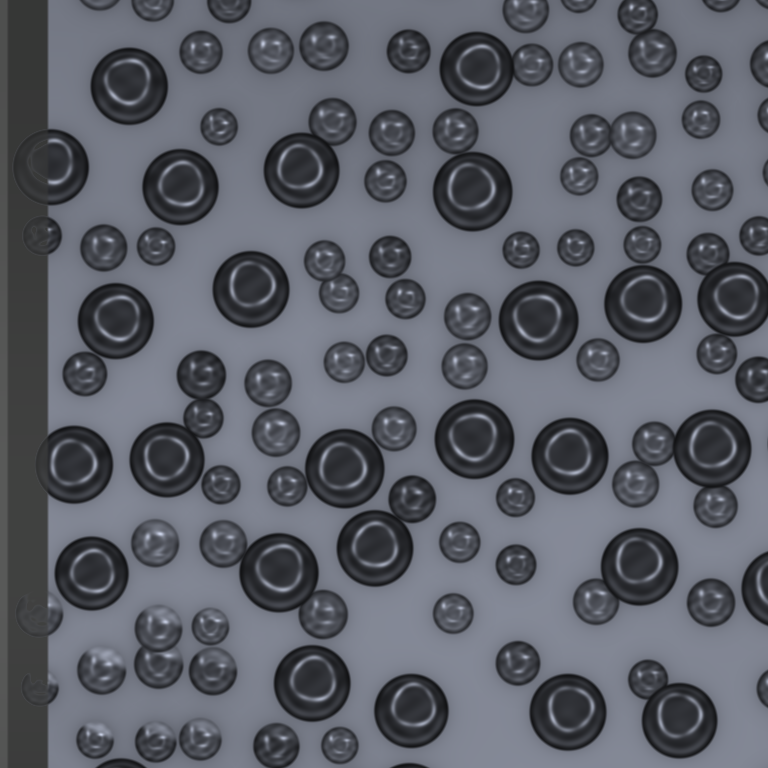
This texture is drawn by a WebGL 2 fragment shader. Its source:

```glsl
#version 300 es
precision highp float;

#define LARGE_CELL 0.165
#define LARGE_RADIUS 0.050
#define LARGE_SHARE 0.76
#define SMALL_CELL 0.080
#define SMALL_RADIUS 0.0275
#define SMALL_SHARE 0.92
#define WALL_WIDTH 0.0625
#define EDGE_SOFTNESS 0.0022
#define HALO_DEPTH 0.13
#define HALO_WIDTH 0.009
#define TINT vec3(0.965, 1.0, 1.10)

uniform vec2 u_resolution;
out vec4 fragColor;

vec3 hash3(vec2 cell) {
    vec3 p = fract(cell.xyx * vec3(0.1031, 0.1030, 0.0973));
    p += dot(p, p.yxz + 33.33);
    return fract((p.xxy + p.yzz) * p.zyx);
}

float band(float x, float center, float width) {
    float t = (x - center) / width;
    return exp(-t * t);
}

float spot(vec2 p, vec2 center, vec2 size) {
    vec2 d = (p - center) / size;
    return exp(-dot(d, d));
}

float ripples(vec2 p, float seed) {
    return sin(p.x * 7.0 + 2.0 * sin(p.y * 5.0 + seed)) * 0.6
         + sin(p.y * 11.0 - p.x * 6.0 + seed * 2.3) * 0.4;
}

// Beads are stored as center and radius; a negative radius means none.
vec3 largeBead(vec2 cell) {
    vec3 h = hash3(cell + 17.0);
    vec2 center = cell + 0.5 + 0.56 * (h.xy - 0.5);
    center.x += 0.5 * mod(cell.y, 2.0);
    center *= LARGE_CELL;
    bool present = h.z < LARGE_SHARE && center.x > WALL_WIDTH;
    return vec3(center, present ? LARGE_RADIUS * (0.96 + 0.08 * h.x) : -1.0);
}

vec3 smallBead(vec2 cell) {
    vec3 h = hash3(cell + 71.0);
    vec2 center = (cell + 0.5 + 0.5 * (h.xy - 0.5)) * SMALL_CELL;
    bool present = h.z < SMALL_SHARE && center.x > 0.8 * WALL_WIDTH;
    float size = 0.87 + 0.3 * fract(h.z * 37.0);
    return vec3(center, present ? SMALL_RADIUS * size : -1.0);
}

float largeDistance(vec2 p) {
    vec2 home = floor(p / LARGE_CELL);
    float nearest = 1.0;
    for (int i = 0; i < 9; i++) {
        vec3 bead = largeBead(home + vec2(i % 3 - 1, i / 3 - 1));
        nearest = min(nearest, distance(p, bead.xy) - bead.z);
    }
    return nearest;
}

// Dark glass with one bright, uneven inner ring
float largeTone(vec2 p, vec3 h) {
    float r = length(p), seed = h.x * 40.0;
    vec2 q = p - vec2(0.14 * (h.y - 0.5), 0.04 + 0.12 * h.z);
    float angle = atan(q.y, q.x);
    float ringRadius = 0.55 + 0.025 * sin(angle * 3.0 + seed);
    float glint = 0.65 + 0.25 * sin(angle * 2.0 + seed) + 0.15 * sin(angle * 7.0 + seed);
    float tone = mix(0.19, 0.135, smoothstep(0.45, 0.7, r)) + 0.025 * ripples(p, seed);
    tone += 0.13 * band(r, 0.82, 0.10) * smoothstep(-0.3, 0.8, -p.y);
    tone += 0.06 * band(r, 0.86, 0.06) * smoothstep(0.1, 0.9, p.y);
    tone *= 1.0 - 0.45 * smoothstep(0.84, 1.0, r);
    return tone + 0.47 * glint * band(length(q), ringRadius, 0.065);
}

// Grey, mottled glass with a faint ring and a few glints
float smallTone(vec2 p, vec3 h, vec2 center) {
    float r = length(p), seed = h.y * 40.0;
    float tone = mix(0.19, 0.32, h.x) + 0.045 * ripples(p * 1.2, seed);
    tone += 0.12 * band(length(p - vec2(0.0, 0.05)), 0.4, 0.10) * (0.7 + 0.5 * sin(atan(p.y, p.x) * 3.0 + seed));
    tone += 0.08 * band(r, 0.75, 0.12) * smoothstep(-0.1, 0.8, -p.y);
    tone *= 1.0 - 0.45 * smoothstep(0.72, 1.0, r);
    vec2 shift = 0.2 * (h.yz - 0.5);
    tone += 0.38 * spot(p, vec2(-0.38, 0.36) + shift, vec2(0.11, 0.16));
    tone += 0.34 * spot(p, vec2(0.30, 0.30) - shift, vec2(0.18, 0.09));
    tone += 0.20 * spot(p, vec2(0.10, -0.40) + shift, vec2(0.22, 0.08));
    float corner = (1.0 - smoothstep(0.1, 0.45, center.y)) * (1.0 - smoothstep(0.1, 0.5, center.x));
    return tone + 0.32 * corner * smoothstep(0.25, 0.7, p.y + 0.4 * p.x);
}

void main() {
    vec2 uv = gl_FragCoord.xy / min(u_resolution.x, u_resolution.y);
    float soft = max(EDGE_SOFTNESS, 0.7 / min(u_resolution.x, u_resolution.y));

    // Softly lit backdrop
    float tone = mix(0.53, 0.465, smoothstep(0.4, 1.0, uv.y));
    tone += 0.012 * ripples(uv * 1.3, 1.0) - 0.04 * spot(uv, vec2(0.1, 0.05), vec2(0.3, 0.08));

    // Small beads keep clear of the large ones
    vec2 home = floor(uv / SMALL_CELL);
    for (int i = 0; i < 9; i++) {
        vec2 cell = home + vec2(i % 3 - 1, i / 3 - 1);
        vec3 bead = smallBead(cell);
        float d = distance(uv, bead.xy) - bead.z;
        if (bead.z < 0.0 || d > 0.03 || largeDistance(bead.xy) < 0.7 * bead.z) continue;
        tone *= 1.0 - HALO_DEPTH * exp(-max(d, 0.0) / HALO_WIDTH);
        float body = smallTone((uv - bead.xy) / bead.z, hash3(cell + 5.0), bead.xy);
        tone = mix(tone, body, 1.0 - smoothstep(-soft, soft, d));
    }

    // Large beads lie on top
    home = floor(uv / LARGE_CELL);
    for (int i = 0; i < 9; i++) {
        vec2 cell = home + vec2(i % 3 - 1, i / 3 - 1);
        vec3 bead = largeBead(cell);
        float d = distance(uv, bead.xy) - bead.z;
        if (bead.z < 0.0 || d > 0.04) continue;
        tone *= 1.0 - HALO_DEPTH * exp(-max(d, 0.0) / HALO_WIDTH);
        float body = largeTone((uv - bead.xy) / bead.z, hash3(cell + 9.0));
        tone = mix(tone, body, 1.0 - smoothstep(-soft, soft, d));
    }

    // Side wall dims whatever reaches behind it
    vec3 color = tone * TINT;
    float wallTone = mix(0.33, 0.235, smoothstep(0.008, 0.012, uv.x)) + 0.02 * sin(uv.y * 5.0);
    float wall = 1.0 - smoothstep(-soft, soft, uv.x - WALL_WIDTH);
    color = mix(color, wallTone * vec3(0.99, 1.0, 0.99), wall * mix(0.65, 1.0, smoothstep(0.3, 0.42, tone)));
    fragColor = vec4(color, 1.0);
}
```
